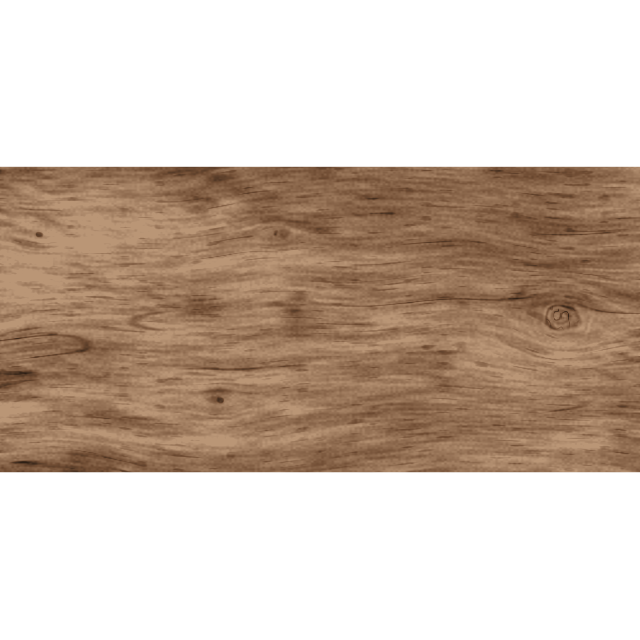
This texture is drawn by a WebGL 2 fragment shader. Its source:

```glsl
#version 300 es
precision highp float;
// A wide plank of weathered brown wood on a white ground.
// Stretched noise layers follow a grain coordinate that is bent by slow noise
// and pushed aside by knots; pores, cracks and slanted scratches are laid over.
#define PLANK_BOTTOM 0.262
#define PLANK_TOP 0.7395
#define DARK_WOOD vec3(0.44, 0.30, 0.20)
#define PALE_WOOD vec3(0.69, 0.55, 0.43)
#define BASE_TONE 0.64
#define SMUDGE 1.35
#define STREAK 1.05
#define FIBRE 0.58
#define SPECKLE 0.32
#define BIG_KNOT vec2(0.88, 0.503)
#define SCRATCH_TILT 0.33

uniform vec2 u_resolution;
out vec4 fragColor;

float hash(vec2 p) {
    vec3 q = fract(p.xyx * 0.1031);
    q += dot(q, q.yzx + 33.33);
    return fract((q.x + q.y) * q.z);
}

float noise(vec2 p) {
    vec2 cell = floor(p), f = fract(p);
    f = f * f * (3.0 - 2.0 * f);
    float low = mix(hash(cell), hash(cell + vec2(1, 0)), f.x);
    float high = mix(hash(cell + vec2(0, 1)), hash(cell + vec2(1, 1)), f.x);
    return mix(low, high, f.y);
}

float fbm(vec2 p, int octaves) {
    float sum = 0.0, weight = 0.5, total = 0.0;
    for (int i = 0; i < octaves; i++) {
        sum += weight * noise(p);
        total += weight;
        weight *= 0.5;
        p = p * 2.0 + vec2(17.3, 9.1);
    }
    return sum / total;
}

vec2 smallKnot(int i) {
    float k = float(i);
    return vec2(0.43 - 0.085 * k - 0.1 * k * (k - 1.0), 0.634 - 0.258 * mod(k, 2.0));
}

// Bends the fibres slowly and parts them around a knot
vec2 grainCoord(vec2 p) {
    vec2 g = p;
    g.y += 0.065 * (fbm(p * vec2(3.2, 5.0) + 4.0, 2) - 0.5);
    vec2 d = (p - BIG_KNOT) / vec2(0.075, 0.055);
    g.y -= 0.055 * d.y * exp(-dot(d, d));
    for (int i = 0; i < 3; i++) {
        d = (p - smallKnot(i)) / vec2(0.035, 0.02);
        g.y -= 0.016 * d.y * exp(-dot(d, d));
    }
    return g;
}

// Growth rings, split heart and dark pips; returns a change of tone
float knotTone(vec2 p) {
    vec2 d = (p - BIG_KNOT) * vec2(0.85, 1.1);
    float wobble = noise(p * 45.0) - 0.5;
    float r = length(d) + 0.016 * wobble;
    float tone = 0.22 * sin(r * 520.0) * exp(-r * r / 0.0016);
    float heart = smoothstep(0.026, 0.012, r);
    float splits = smoothstep(0.11, 0.02, abs(noise(p * vec2(130.0, 75.0)) - 0.5));
    tone -= heart * (0.12 + 0.65 * splits);
    tone -= 0.6 * smoothstep(0.005, 0.0, abs(r - 0.022)) * noise(p * 60.0);
    for (int i = 0; i < 3; i++) {
        vec2 e = p - smallKnot(i);
        float pip = length(e) + 0.006 * (noise(p * 150.0) - 0.5);
        tone -= 0.9 * smoothstep(0.007, 0.002, pip);
        tone -= 0.25 * exp(-dot(e, e) / 0.0003);
    }
    return tone;
}

float woodTone(vec2 p) {
    vec2 g = grainCoord(p);
    float tone = BASE_TONE;
    tone += SMUDGE * (fbm(g * vec2(2.6, 10.0) + 2.7, 4) - 0.5);
    tone += STREAK * (fbm(g * vec2(7.0, 46.0) + 31.0, 3) - 0.5);
    tone += FIBRE * (noise(g * vec2(26.0, 235.0)) - 0.5);
    tone += SPECKLE * (noise(p * vec2(250.0, 330.0)) - 0.5);

    // Dark stains and the shaded upper edge
    tone -= 0.45 * smoothstep(0.63, 0.76, fbm(g * vec2(6.0, 19.0) + 53.0, 4));
    tone -= 0.2 * smoothstep(0.67, PLANK_TOP, p.y);

    // Short pores and long thin cracks along the grain
    tone -= 0.42 * smoothstep(0.74, 0.95, noise(g * vec2(36.0, 250.0) + 71.0));
    float crack = smoothstep(0.035, 0.0, abs(noise(g * vec2(3.0, 24.0) + 12.0) - 0.5));
    tone -= 0.6 * crack * smoothstep(0.55, 0.8, noise(g * vec2(9.0, 21.0) + 87.0));

    // Patches of slanted saw scratches
    float c = cos(SCRATCH_TILT), s = sin(SCRATCH_TILT);
    vec2 slant = mat2(c, s, -s, c) * p;
    float patchMask = smoothstep(0.52, 0.75, fbm(p * vec2(5.0, 9.0) + 23.0, 3));
    tone += 0.8 * patchMask * (fbm(slant * vec2(22.0, 110.0), 2) - 0.45);

    return tone + knotTone(p);
}

void main() {
    vec2 p = gl_FragCoord.xy / u_resolution;
    float tone = clamp(woodTone(p), -0.8, 1.15);
    vec3 wood = mix(DARK_WOOD, PALE_WOOD, max(tone, 0.0)) * (1.0 + 0.75 * min(tone, 0.0));
    float soft = 0.5 / u_resolution.y;
    float plank = smoothstep(PLANK_BOTTOM - soft, PLANK_BOTTOM + soft, p.y)
                * smoothstep(PLANK_TOP + soft, PLANK_TOP - soft, p.y);
    fragColor = vec4(mix(vec3(1.0), wood, plank), 1.0);
}
```
